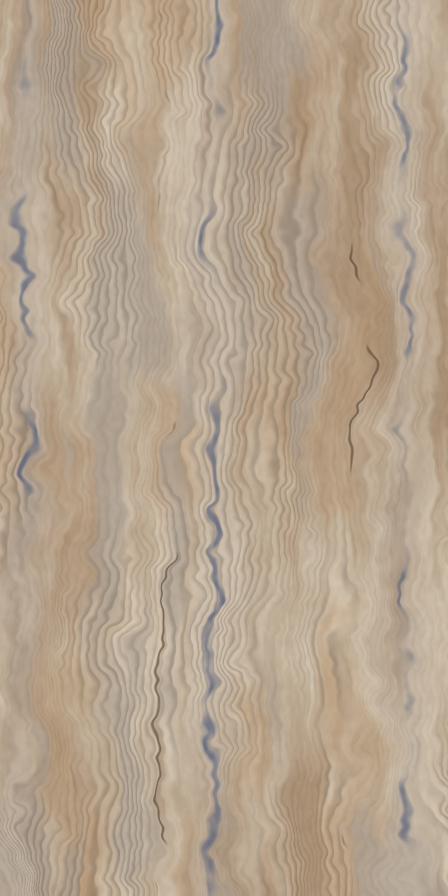
Give the GLSL for this texture, as a WebGL 1 fragment shader.

```glsl
precision highp float;
// Vein-cut travertine: tan, cream and grey strata running upright and rippling.
// Stretched noise over a warped coordinate gives the bands; a sawtooth gives
// the thin layer edges; repeated distance bands give blue veins and dark cracks.

uniform vec2 u_resolution;

#define PERIOD 0.425      // spacing of veins and of cracks
#define VEIN_X 0.057
#define CRACK_X 0.372
#define SWAY 0.11         // broad bending of the strata
#define RIPPLE 0.026      // small waves along the strata
#define LAYERS 58.0       // thin layers across the width
#define LAYER_DEPTH 0.15
#define CONTRAST 1.45
#define GRAIN 0.07

const vec3 TAN = vec3(0.66, 0.565, 0.46);
const vec3 SAND = vec3(0.71, 0.62, 0.525);
const vec3 BEIGE = vec3(0.745, 0.675, 0.585);
const vec3 CREAM = vec3(0.795, 0.735, 0.655);
const vec3 GREY = vec3(0.65, 0.60, 0.55);
const vec3 OCHRE = vec3(0.69, 0.565, 0.43);
const vec3 PALE = vec3(0.745, 0.69, 0.63);
const vec3 SLATE_BLUE = vec3(0.37, 0.40, 0.49);
const vec3 CRACK_BROWN = vec3(0.34, 0.27, 0.21);

float hash(vec2 p) {
  vec3 q = fract(p.xyx * 0.1031);
  q += dot(q, q.yzx + 33.33);
  return fract((q.x + q.y) * q.z);
}

float noise(vec2 p) {
  vec2 i = floor(p), f = fract(p);
  f = f * f * (3.0 - 2.0 * f);
  float low = mix(hash(i), hash(i + vec2(1.0, 0.0)), f.x);
  float high = mix(hash(i + vec2(0.0, 1.0)), hash(i + 1.0), f.x);
  return mix(low, high, f.y);
}

float fbm(vec2 p) {
  float sum = 0.0, gain = 0.533;
  for (int i = 0; i < 4; i++) {
    sum += gain * noise(p);
    p = p * 2.03 + 17.3;
    gain *= 0.5;
  }
  return sum;
}

// Distance to the nearest of a row of upright lines
float lineDistance(float x, float origin) {
  return abs(mod(x - origin + 0.5 * PERIOD, PERIOD) - 0.5 * PERIOD);
}

vec3 stoneRamp(float t) {
  vec3 c = mix(TAN, SAND, smoothstep(0.05, 0.38, t));
  c = mix(c, BEIGE, smoothstep(0.32, 0.62, t));
  return mix(c, CREAM, smoothstep(0.58, 0.92, t));
}

void main() {
  vec2 p = gl_FragCoord.xy / u_resolution.x;
  float pixel = 1.0 / u_resolution.x;

  // Warped coordinate across the strata
  float sway = SWAY * (fbm(p * vec2(5.0, 4.0)) - 0.5);
  float ripple = RIPPLE * (noise(p * vec2(13.0, 21.0) + 40.0) - 0.5)
               + 0.4 * RIPPLE * (noise(p * vec2(30.0, 52.0) + 80.0) - 0.5);
  float across = p.x + sway + ripple;

  // Broad bands, narrow streaks and soft clouds
  float band = fbm(vec2(across * 10.0, p.y * 1.6) + 5.0) - 0.5;
  float streak = fbm(vec2(across * 48.0, p.y * 4.0) + 60.0) - 0.5;
  float cloud = fbm(p * vec2(16.0, 9.0) + 90.0) - 0.5;
  float tone = 0.54 + CONTRAST * band + 0.85 * streak + 0.5 * cloud;
  vec3 color = stoneRamp(tone);

  // Warm and grey patches
  float warm = smoothstep(0.52, 0.74, fbm(vec2(across * 9.0, p.y * 3.0) + 130.0));
  float cool = smoothstep(0.53, 0.72, fbm(vec2(across * 13.0, p.y * 2.2) + 170.0));
  color = mix(color, OCHRE, 0.45 * warm);
  color = mix(color, GREY, 0.65 * cool);

  // Pale, greyish zone beside each vein
  float veinX = p.x + 0.7 * sway + 1.3 * ripple;
  float veinGap = lineDistance(veinX, VEIN_X);
  float halo = exp(-veinGap * veinGap / 0.0016);
  color = mix(color, mix(GREY, PALE, smoothstep(0.2, 0.6, tone)), 0.6 * halo);

  // Thin layers, each darkening towards a crisp edge
  float layer = fract(LAYERS * across + 6.0 * noise(vec2(across * 11.0, p.y * 2.0)));
  float edge = min(1.5 * LAYERS * pixel, 0.45);
  float shade = smoothstep(0.25, 1.0 - edge, layer)
              * (1.0 - smoothstep(1.0 - edge, 1.0, layer));
  float layered = smoothstep(0.38, 0.62, fbm(vec2(across * 8.0, p.y * 2.0) + 210.0));
  color *= 1.0 + LAYER_DEPTH * (0.25 - shade) * (0.2 + 0.8 * layered);

  // Broken blue veins
  float veinPatch = smoothstep(0.42, 0.62, fbm(vec2(p.x * 4.0, p.y * 6.0) + 250.0));
  float veinWidth = 0.004 + 0.014 * noise(p * vec2(9.0, 24.0) + 290.0);
  float vein = 1.0 - smoothstep(0.15 * veinWidth, veinWidth + pixel, veinGap);
  float mottle = 0.45 + 0.55 * noise(p * vec2(70.0, 45.0) + 310.0);
  color = mix(color, SLATE_BLUE, 0.9 * vein * veinPatch * mottle);

  // Short dark cracks
  float crackGap = lineDistance(across, CRACK_X);
  float crackPatch = smoothstep(0.52, 0.68, fbm(vec2(p.x * 4.0, p.y * 7.0) + 350.0));
  float crack = 1.0 - smoothstep(0.0005, 0.002 + 1.2 * pixel, crackGap);
  color = mix(color, CRACK_BROWN, 0.65 * crack * crackPatch);

  // Fine grain
  color *= 1.0 + GRAIN * (fbm(p * vec2(95.0, 60.0) + 400.0) - 0.5);
  gl_FragColor = vec4(color, 1.0);
}
```
